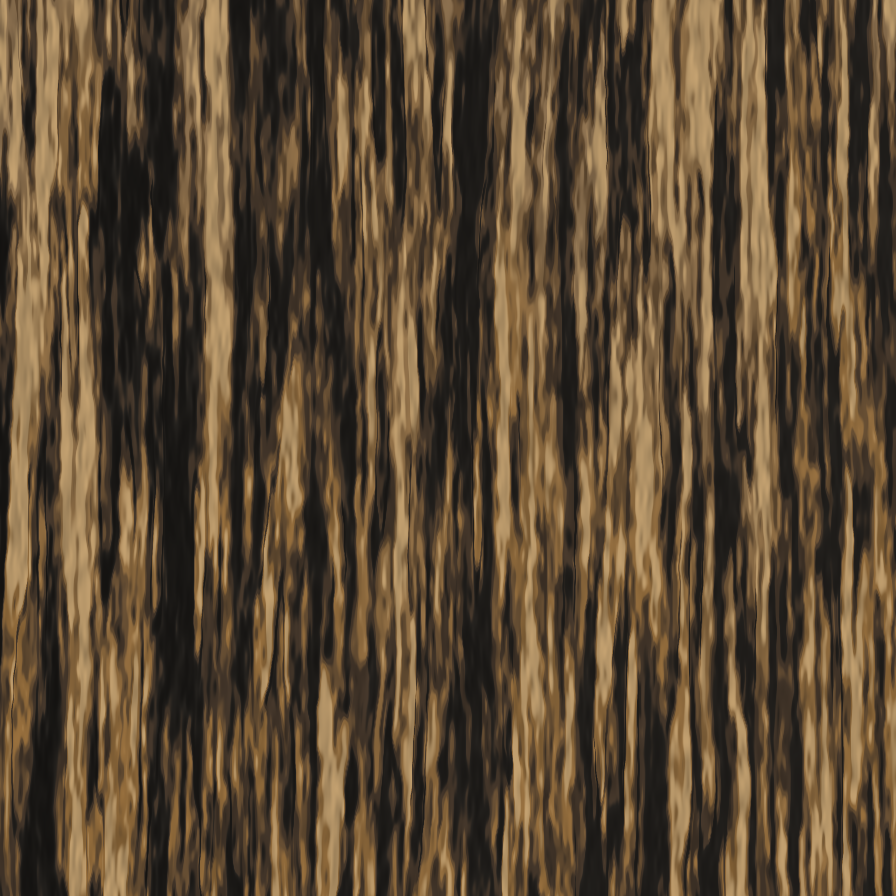
A Shadertoy shader for this texture:

```glsl
#define GROOVE_FREQ vec2(38.0, 1.2)
#define STRIP_FREQ vec2(86.0, 5.0)
#define FINE_FREQ vec2(165.0, 11.0)
#define FIBRE_FREQ vec2(256.0, 42.0)
#define CONTRAST 5.0
#define CRACK_DEPTH 0.5
#define KNOT_COUNT 4
#define CHAR_BLACK vec3(0.130, 0.120, 0.108)
#define DARK_BROWN vec3(0.25, 0.20, 0.155)
#define MID_BROWN vec3(0.38, 0.29, 0.19)
#define PALE_TAN vec3(0.68, 0.56, 0.39)

float hash(vec2 p) {
    vec3 q = fract(p.xyx * 0.1031);
    q += dot(q, q.yzx + 33.33);
    return fract((q.x + q.y) * q.z);
}

// One column of smooth noise, shifted so that cell rows never line up
float column(float id, float y) {
    y += 37.0 * hash(vec2(id, 91.0));
    float cell = floor(y);
    return mix(hash(vec2(id, cell)), hash(vec2(id, cell + 1.0)), smoothstep(0.0, 1.0, y - cell));
}

float grain(vec2 p, float seed) {
    p.x += seed * 311.0;
    float id = floor(p.x);
    return mix(column(id, p.y), column(id + 1.0, p.y), smoothstep(0.0, 1.0, p.x - id));
}

// Slow bends, small waves and frayed edges
vec2 bend(vec2 p) {
    float slow = grain(p * vec2(7.0, 2.0), 1.0) - 0.5;
    float wave = grain(p * vec2(24.0, 11.0), 2.0) - 0.5;
    float fray = grain(p * vec2(90.0, 55.0), 3.0) - 0.5;
    return p + vec2(0.018 * slow + 0.005 * wave + 0.002 * fray, 0.0);
}

// Scattered spindle-shaped dark knots
float knots(vec2 p) {
    float mask = 0.0;
    for (int i = 0; i < KNOT_COUNT; i++) {
        float id = float(i);
        vec2 center = vec2(hash(vec2(id, 13.0)), hash(vec2(id, 29.0)));
        float size = mix(0.5, 1.1, hash(vec2(id, 47.0)));
        vec2 d = (p - center) / (size * vec2(0.014, 0.06));
        mask = max(mask, 1.0 - smoothstep(0.2, 1.5, length(d)));
    }
    return mask;
}

vec3 woodColor(float level, float warmth) {
    vec3 tanTone = mix(vec3(0.51, 0.41, 0.29), vec3(0.53, 0.39, 0.215), warmth);
    vec3 color = mix(CHAR_BLACK, DARK_BROWN, smoothstep(0.14, 0.32, level));
    color = mix(color, MID_BROWN, smoothstep(0.43, 0.60, level));
    color = mix(color, tanTone, smoothstep(0.65, 0.79, level));
    return mix(color, PALE_TAN, smoothstep(0.85, 0.96, level));
}

void mainImage(out vec4 fragColor, in vec2 fragCoord) {
    vec2 uv = fragCoord / iResolution.xy;
    vec2 p = bend(uv);
    // Neighbouring strips break off at different heights
    vec2 broken = p + vec2(0.0, 0.05 * (grain(p * vec2(120.0, 6.0), 4.0) - 0.5));

    // Layers from wide grooves down to single fibres
    float groove = smoothstep(0.2, 0.8, grain(p * GROOVE_FREQ, 5.0));
    float stripNoise = grain(broken * STRIP_FREQ, 6.0);
    float strip = smoothstep(0.2, 0.8, stripNoise);
    float fine = smoothstep(0.15, 0.85, grain(p * FINE_FREQ, 7.0));
    float fibre = grain(p * FIBRE_FREQ, 8.0);
    float blotch = grain(uv * vec2(5.0, 3.5), 9.0);

    // Grooves are deepest at the left side
    float height = mix(0.72, 0.32, smoothstep(0.1, 0.6, uv.x)) * (groove - 0.5);
    height += 0.62 * (strip - 0.5) + 0.62 * (fine - 0.5);
    height += 0.45 * (fibre - 0.5) + 0.15 * (blotch - 0.5);

    // Thin broken cracks along strip edges
    float crack = 1.0 - smoothstep(0.0, 0.1, abs(stripNoise - 0.5));
    height -= CRACK_DEPTH * crack * smoothstep(0.4, 0.7, grain(p * vec2(60.0, 8.0), 10.0));
    height -= 1.2 * knots(p);

    // Spread heights evenly over the colour ramp
    float level = 1.0 / (1.0 + exp(-CONTRAST * height));
    float warmth = smoothstep(0.15, 0.85, 0.6 * (1.0 - uv.y) + 0.6 * grain(uv * vec2(11.0, 3.0), 11.0));
    vec3 color = woodColor(level, warmth);

    // Fibre shimmer, and blacker hollows at the left
    color *= 1.0 + 0.26 * (fibre - 0.5);
    float hollow = 1.0 - smoothstep(0.0, 0.18, level);
    color *= 1.0 - hollow * mix(0.35, 0.0, uv.x);
    fragColor = vec4(color, 1.0);
}
```
